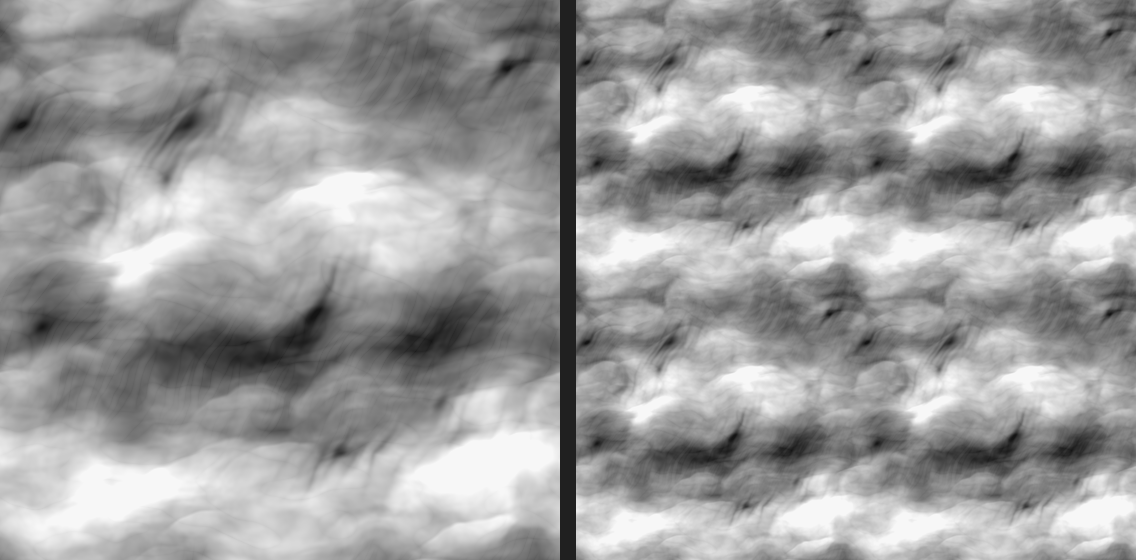
Left, the tile; right, the same tile 2 across and 2 down.
A WebGL 1 fragment shader for this texture map:

```glsl
precision highp float;
// Seamless grey cloud cover: soft bands and leaning wrapped noise, heaped with
// overlapping rounded puffs, pierced by streaky dark hollows and fine fibres.
// Every lattice has whole-number periods and whole-number shears, so it tiles.
uniform vec2 u_resolution;

#define MEAN_TONE 0.625
#define BAND_DEPTH 0.095
#define LEAN_CLOUD_DEPTH 0.36
#define ROUND_CLOUD_DEPTH 0.26
#define PUFF_DEPTH 0.27
#define FIBRE_DEPTH 0.06
#define WARP 0.035
#define HOLLOW_GRID 4.0
#define HOLLOW_DEPTH 0.75
#define HOLLOW_SIZE vec2(0.030, 0.014)
#define TAU 6.2831853

float hash(vec2 cell) {
  return fract(sin(dot(cell, vec2(127.1, 311.7))) * 43758.5453);
}

vec2 hash2(vec2 cell) {
  return vec2(hash(cell + 17.3), hash(cell + 71.9));
}

float slope(vec2 cell, vec2 period, vec2 offset) {
  float angle = TAU * hash(mod(cell, period) + period * 0.37);
  return dot(vec2(cos(angle), sin(angle)), offset);
}

// Gradient noise that wraps after one canvas; freq must be whole
float noise(vec2 p, vec2 freq) {
  p *= freq;
  vec2 i = floor(p), f = p - i, e = vec2(1.0, 0.0);
  vec2 s = f * f * f * (f * (f * 6.0 - 15.0) + 10.0);
  float low = mix(slope(i, freq, f), slope(i + e.xy, freq, f - e.xy), s.x);
  float high = mix(slope(i + e.yx, freq, f - e.yx), slope(i + e.xx, freq, f - e.xx), s.x);
  return mix(low, high, s.y);
}

float fbm(vec2 p, vec2 freq) {
  float sum = 0.0, gain = 1.0;
  for (int k = 0; k < 5; k++) {
    sum += gain * noise(p, freq);
    freq *= 2.0;
    gain *= 0.5;
  }
  return sum;
}

// Rounded heads with crisp tops and fading feet; lower rows cover upper ones
float puffs(vec2 p, vec2 grid) {
  p *= grid;
  vec2 home = floor(p);
  float shade = 0.0;
  for (int j = 1; j >= -1; j--) {
    for (int i = -1; i <= 1; i++) {
      vec2 cell = home + vec2(float(i), float(j));
      vec2 id = mod(cell, grid) + grid;
      float radius = mix(0.5, 1.05, hash(id));
      vec2 q = (p - cell - 0.2 - 0.6 * hash2(id)) / radius;
      float cover = smoothstep(1.0, 0.84, length(q)) * smoothstep(-0.8, 0.5, q.y);
      float tone = 0.9 * (hash(id + 5.7) - 0.5) + 0.45 * dot(q, vec2(-0.4, 0.9));
      shade = mix(shade, tone, cover);
    }
  }
  return shade;
}

// Dark slanting hollows whose outline is frayed by the streak value
float hollows(vec2 p, float streak) {
  vec2 home = floor(p * HOLLOW_GRID);
  float dark = 0.0;
  for (int j = -1; j <= 1; j++) {
    for (int i = -1; i <= 1; i++) {
      vec2 cell = home + vec2(float(i), float(j));
      vec2 id = mod(cell, HOLLOW_GRID) + 3.1;
      vec2 q = p - (cell + 0.1 + 0.8 * hash2(id)) / HOLLOW_GRID;
      float angle = mix(0.1, 1.25, hash(id + 2.3));
      vec2 axis = vec2(cos(angle), sin(angle));
      q = vec2(dot(q, axis), dot(q, vec2(-axis.y, axis.x)));
      float d = length(q / (HOLLOW_SIZE * mix(0.7, 1.3, hash(id + 8.1))));
      float fade = smoothstep(0.22, 0.1, length(q));
      dark += fade * hash(id + 4.9) * exp(-sqrt(d * d + 0.08) * (1.0 + 0.8 * streak));
    }
  }
  return dark;
}

float crease(float n) {
  return pow(max(1.0 - 2.2 * abs(n), 0.0), 6.0);
}

void main() {
  vec2 uv = gl_FragCoord.xy / u_resolution;

  // Bend the domain at three scales, then shear it to lean to the upper right
  vec2 p = uv + WARP * vec2(noise(uv, vec2(4.0, 5.0)), noise(uv, vec2(5.0, 4.0)));
  p += 0.35 * WARP * vec2(noise(p, vec2(13.0)), noise(p, vec2(12.0, 15.0)));
  p += 0.11 * WARP * vec2(noise(p, vec2(33.0)), noise(p, vec2(31.0, 37.0)));
  vec2 lean = vec2(p.x - p.y, p.y);
  vec2 steep = vec2(2.0 * p.x - p.y, p.y);

  // Broad light and dark
  float drift = 0.22 * noise(uv, vec2(2.0, 3.0));
  float tone = MEAN_TONE + BAND_DEPTH * cos(2.0 * TAU * (p.y - 0.14 + drift));
  tone += LEAN_CLOUD_DEPTH * fbm(lean, vec2(2.0, 4.0));
  tone += ROUND_CLOUD_DEPTH * fbm(p, vec2(5.0, 6.0));

  // Heaped puffs, thinning out in places
  float heap = smoothstep(-0.35, 0.2, noise(uv, vec2(3.0, 4.0)));
  tone += PUFF_DEPTH * mix(0.4, 1.0, heap) * puffs(p, vec2(5.0, 6.0));
  tone += 0.5 * PUFF_DEPTH * heap * puffs(lean, vec2(8.0, 11.0));

  // Fibres: steep ones show most in the shade, flat ones everywhere
  float streak = noise(steep, vec2(24.0, 7.0));
  float shade = smoothstep(0.75, 0.35, tone);
  tone -= FIBRE_DEPTH * shade * (crease(streak) * 0.5 + streak);
  tone += FIBRE_DEPTH * (0.6 * noise(p, vec2(7.0, 40.0)) + 0.4 * noise(lean, vec2(21.0, 70.0)));
  tone -= 0.6 * FIBRE_DEPTH * crease(noise(p, vec2(8.0, 17.0)));

  tone -= HOLLOW_DEPTH * hollows(p, streak);
  gl_FragColor = vec4(vec3(clamp(tone, 0.08, 0.97)), 1.0);
}
```
